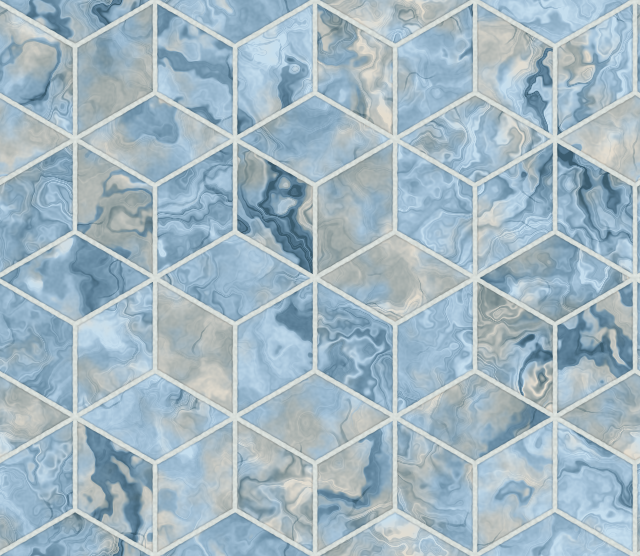
Write a Shadertoy shader that draws this pattern.

```glsl
// Tumbling-block mosaic: rhombic tiles of blue-grey banded marble in pale grout.
// Each tile gets a hashed seed that turns, shifts and tints its own cut of stone;
// the stone is domain-warped gradient noise read as agate bands, clouds and cracks.

const float CUBES = 4.0;            // cubes across, and rows down
const float ROW_H = 0.8660254;      // row height, in cube widths
const float SHIFT_X = -0.031;       // horizontal start of the even rows
const float GROUT_HALF = 0.0145;    // half width of the joints
const float BAND_FREQ = 8.0;        // density of the agate bands
const float BAND_GAIN = 2.5;        // contrast of the bands
const float CLOUD_GAIN = 1.35;      // contrast of the clouds
const float DARK_GAIN = 2.7;        // depth of the dark seams
const float BASE_TONE = 3.55;       // mean position on the shade ramp
const vec3 GROUT = vec3(0.85, 0.875, 0.86);
const vec3 WARM = vec3(1.065, 0.995, 0.945);
const vec3 BLUE = vec3(0.92, 1.0, 1.085);
const vec3 SHADES[6] = vec3[6](
    vec3(0.25, 0.36, 0.40), vec3(0.37, 0.48, 0.53), vec3(0.48, 0.58, 0.62),
    vec3(0.60, 0.68, 0.71), vec3(0.71, 0.77, 0.79), vec3(0.84, 0.87, 0.86));

float hash(vec2 cell) {
    uvec2 u = uvec2(ivec2(cell)) * uvec2(1597334673u, 3812015801u);
    uint n = (u.x ^ u.y) * 1597334673u;
    n = (n ^ (n >> 15)) * 2246822519u;
    return float((n ^ (n >> 13)) >> 8) / 16777216.0;
}

float cornerSlope(vec2 cell, vec2 toPoint) {
    float a = 6.2831853 * hash(cell);
    return dot(vec2(cos(a), sin(a)), toPoint);
}

float gradientNoise(vec2 p) {
    vec2 i = floor(p), f = p - i;
    vec2 u = f * f * f * (f * (f * 6.0 - 15.0) + 10.0);
    vec2 e = vec2(1.0, 0.0);
    return mix(mix(cornerSlope(i, f), cornerSlope(i + e, f - e), u.x),
               mix(cornerSlope(i + e.yx, f - e.yx), cornerSlope(i + 1.0, f - 1.0), u.x), u.y);
}

float fbm(vec2 p, int octaves) {
    float sum = 0.0, gain = 1.0;
    for (int i = 0; i < octaves; i++) {
        sum += gain * gradientNoise(p);
        p = mat2(1.6, 1.2, -1.2, 1.6) * p + 7.3;
        gain *= 0.5;
    }
    return sum;
}

vec3 shadeRamp(float tone) {
    tone = clamp(tone, 0.0, 4.999);
    int i = int(tone);
    return mix(SHADES[i], SHADES[i + 1], fract(tone));
}

// Stone of one tile; p is measured from the tile centre.
vec3 marble(vec2 p, vec2 id) {
    float turn = 6.2831853 * hash(id + vec2(31, 0));
    float banding = hash(id + vec2(62, 0));
    float tint = hash(id + vec2(93, 0));
    vec2 seed = 60.0 * vec2(hash(id), hash(id + vec2(0, 47)));
    vec2 q = mat2(cos(turn), sin(turn), -sin(turn), cos(turn)) * p;
    vec2 s = q + seed;

    // Layers: a tilted plane folded by warped noise
    vec2 warp = vec2(fbm(s * 2.6, 4), fbm(s * 2.6 + 19.7, 4));
    float layer = 0.95 * fbm(s * 1.7 + 0.45 * warp, 3) + mix(0.2, 1.5, banding) * q.y;
    float bands = gradientNoise(vec2(layer * BAND_FREQ, seed.x))
                + 0.6 * gradientNoise(vec2(layer * BAND_FREQ * 2.7, seed.y));
    float bandMask = smoothstep(-0.3, 0.3, gradientNoise(s * 2.3 + 5.1) + banding - 0.5);

    // Clouds, dark seams that follow the layers, and milky patches
    float clouds = fbm(s * 3.1 + 0.8 * warp + 31.0, 5);
    float seam = gradientNoise(vec2(layer * 2.6 + seed.y, seed.x + 0.4 * q.x));
    float dark = smoothstep(0.16, 0.38, seam + 0.12 * clouds);
    float milk = smoothstep(0.2, 0.5, fbm(s * 2.0 + 0.5 * warp + 73.0, 4));

    // Hairline cracks, broken up along their length
    float crackLine = abs(gradientNoise(s * 3.4 + 0.35 * warp + 11.0));
    float crack = (1.0 - smoothstep(0.008, 0.035, crackLine))
                * smoothstep(0.05, 0.3, gradientNoise(s * 2.7 + 43.0));

    float tone = BASE_TONE + 1.1 * (hash(id + vec2(124, 0)) - 0.5)
               + CLOUD_GAIN * clouds + BAND_GAIN * bands * mix(0.3, 1.0, bandMask)
               - DARK_GAIN * dark * mix(0.4, 1.0, hash(id + vec2(155, 0)))
               + 0.9 * milk - 1.3 * crack + 0.3 * gradientNoise(s * 45.0);
    float warmth = smoothstep(-0.35, 0.45, 0.9 * (tint - 0.55) + warp.x - 0.6 * dark);
    return shadeRamp(tone) * mix(BLUE, WARM, warmth);
}

void mainImage(out vec4 fragColor, in vec2 fragCoord) {
    vec2 p = fragCoord / iResolution.xy * CUBES * vec2(1.0, ROW_H);
    float pixel = CUBES / iResolution.x;

    // Wide rhombus of the nearest row; odd rows move half a cube
    float row = floor(p.y / ROW_H + 0.5);
    float x = p.x - SHIFT_X - 0.5 * mod(row, 2.0);
    vec2 local = vec2(fract(x) - 0.5, p.y - row * ROW_H);
    float rhombus = 0.5 * abs(local.x) + 0.8660254 * abs(local.y) - 0.25;
    vec2 id = vec2(mod(floor(x), CUBES) + 2.0 * CUBES, mod(row, CUBES));
    float edge = abs(rhombus);

    // Otherwise an upright rhombus, in half-cube columns between two rows
    if (rhombus > 0.0) {
        float column = (p.x - SHIFT_X) * 2.0;
        float band = row - step(local.y, 0.0);
        local = vec2(0.5 * (fract(column) - 0.5), p.y - (band + 0.5) * ROW_H);
        id = vec2(mod(floor(column), 2.0 * CUBES), mod(band, CUBES));
        edge = min(rhombus, 0.25 - abs(local.x));
    }

    // Worn tile rim, then grainy grout
    edge += 0.003 * gradientNoise(p * 34.0);
    vec3 stone = marble(local, id);
    stone *= 1.0 - 0.13 * (1.0 - smoothstep(GROUT_HALF, GROUT_HALF + 0.014, edge));
    vec3 grout = GROUT + 0.06 * gradientNoise(p * 50.0) - 0.03 * smoothstep(0.3, 1.0, edge / GROUT_HALF);
    float tileMask = smoothstep(GROUT_HALF - pixel * 0.7, GROUT_HALF + pixel * 0.7, edge);
    fragColor = vec4(mix(grout, stone, tileMask), 1.0);
}
```
